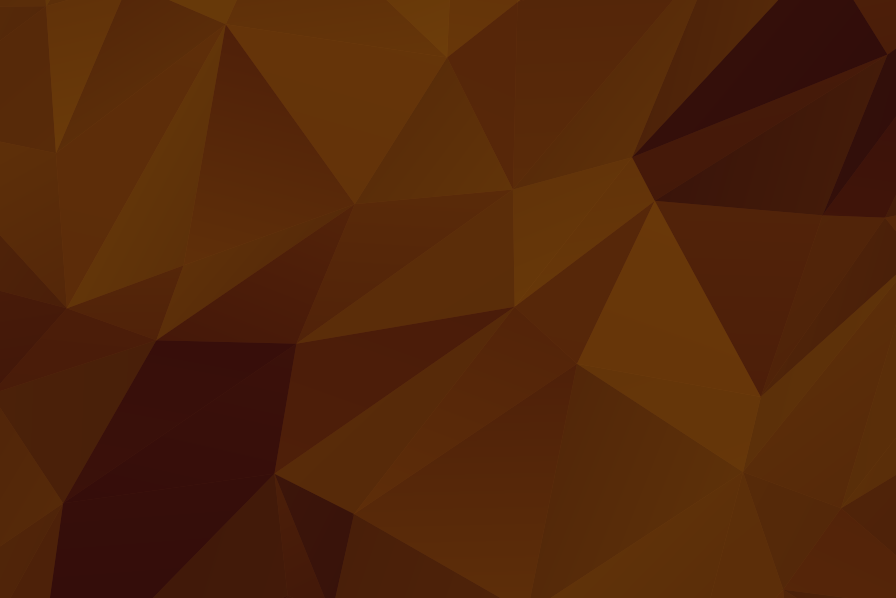
Give the GLSL for this background, as a WebGL 1 fragment shader.

```glsl
precision highp float;
// Low-poly backdrop of amber and dark brown triangles with soft shading.

uniform vec2 u_resolution;

const float CELL_SIZE = 0.275;            // mesh spacing, in canvas heights
const vec2 ROW = vec2(0.966, 0.259);      // mesh axes: a skewed lattice
const vec2 COLUMN = vec2(0.309, 0.951);
const vec2 MESH_SHIFT = vec2(37.4, 52.7);
const float JITTER = 0.41;                // must stay below 0.5
const float BASE_TONE = 0.87;
const float FACET_CONTRAST = 0.18;        // tone spread between neighbours
const float FACET_SLOPE = 0.24;           // largest tone change per cell
const float SLOPE_ANGLE = -1.0;
const float SLOPE_SPREAD = 1.0;
const float HUE_SPREAD = 0.010;
const float SEAM_GLOW = 0.030;            // faint light line along edges
const vec3 DEEP = vec3(0.190, 0.045, 0.040);
const vec3 MID = vec3(0.297, 0.122, 0.034);
const vec3 LIGHT = vec3(0.405, 0.222, 0.037);

vec3 hash3(vec2 p) {
  vec3 q = fract(p.xyx * vec3(0.1031, 0.1030, 0.0973));
  q += dot(q, q.yxz + 33.33);
  return fract((q.xxy + q.yzz) * q.zyx);
}

float cross2(vec2 a, vec2 b) {
  return a.x * b.y - a.y * b.x;
}

vec2 canvasToMesh(vec2 p) {
  vec2 m = vec2(cross2(p, COLUMN), cross2(ROW, p)) / cross2(ROW, COLUMN);
  return m / CELL_SIZE + MESH_SHIFT;
}

// Canvas position of the jittered lattice point.
vec2 meshVertex(vec2 id) {
  vec2 m = id + JITTER * (2.0 * hash3(id + 41.0).xy - 1.0) - MESH_SHIFT;
  return CELL_SIZE * (m.x * ROW + m.y * COLUMN);
}

float shadow(vec2 uv, vec2 centre, vec2 radii) {
  vec2 q = (uv - centre) / radii;
  return exp(-dot(q, q));
}

// Broad light: dark lower left and upper right, bright diagonal between.
float lightField(vec2 uv) {
  return BASE_TONE
    - 0.72 * shadow(uv, vec2(0.22, 0.06), vec2(0.29, 0.40))
    - 0.25 * shadow(uv, vec2(0.03, 0.44), vec2(0.22, 0.22))
    - 0.82 * shadow(uv, vec2(0.95, 0.86), vec2(0.17, 0.28))
    - 0.32 * shadow(uv, vec2(1.00, 0.00), vec2(0.20, 0.30));
}

vec3 palette(float tone) {
  return tone < 0.5 ? mix(DEEP, MID, tone * 2.0)
                    : mix(MID, LIGHT, tone * 2.0 - 1.0);
}

// Signed distance to the line a-b, positive on its left side.
float edgeDistance(vec2 p, vec2 a, vec2 b) {
  return cross2(b - a, p - a) / max(length(b - a), 0.0001);
}

// Colour times coverage in rgb, coverage in a.
vec4 facet(vec2 p, vec2 a, vec2 b, vec2 c, vec2 id, float pixel) {
  float inside = min(edgeDistance(p, a, b),
                     min(edgeDistance(p, b, c), edgeDistance(p, c, a)));
  float cover = clamp(inside / pixel + 0.5, 0.0, 1.0);
  if (cover <= 0.0) return vec4(0.0);

  vec2 centroid = (a + b + c) / 3.0;
  vec2 uv = centroid * vec2(u_resolution.y / u_resolution.x, 1.0);
  vec3 rnd = 2.0 * hash3(id) - 1.0;

  float angle = SLOPE_ANGLE + SLOPE_SPREAD * rnd.y;
  float along = dot(p - centroid, vec2(cos(angle), sin(angle))) / CELL_SIZE;
  float tone = clamp(lightField(uv) + FACET_CONTRAST * rnd.x, 0.02, 1.02);
  tone += FACET_SLOPE * rnd.z * along;

  vec3 colour = palette(clamp(tone, -0.15, 1.12));
  colour.g += HUE_SPREAD * rnd.y;
  colour += SEAM_GLOW * (1.0 - cover) * vec3(1.0, 0.7, 0.3);
  return vec4(colour, 1.0) * cover;
}

// Splits a mesh cell along the diagonal that gives the fuller triangles.
vec4 meshCell(vec2 p, vec2 id, float pixel) {
  vec2 a = meshVertex(id);
  vec2 b = meshVertex(id + vec2(1.0, 0.0));
  vec2 c = meshVertex(id + vec2(1.0, 1.0));
  vec2 d = meshVertex(id + vec2(0.0, 1.0));
  float areaAC = min(cross2(b - a, c - a), cross2(c - a, d - a));
  float areaBD = min(cross2(b - a, d - a), cross2(c - b, d - b));
  vec2 firstId = id * 2.0 + 11.0;
  vec2 secondId = firstId + vec2(1.0, 0.0);
  if (areaAC > areaBD) {
    return facet(p, a, b, c, firstId, pixel)
         + facet(p, a, c, d, secondId, pixel);
  }
  return facet(p, a, b, d, firstId, pixel)
       + facet(p, b, c, d, secondId, pixel);
}

void main() {
  vec2 p = gl_FragCoord.xy / u_resolution.y;
  vec2 home = floor(canvasToMesh(p));
  float pixel = 1.0 / u_resolution.y;

  // Jittered cells can reach into their neighbours.
  vec4 sum = vec4(0.0);
  for (int y = -1; y <= 1; y++) {
    for (int x = -1; x <= 1; x++) {
      sum += meshCell(p, home + vec2(float(x), float(y)), pixel);
    }
  }
  gl_FragColor = vec4(sum.rgb / max(sum.a, 0.001), 1.0);
}
```
